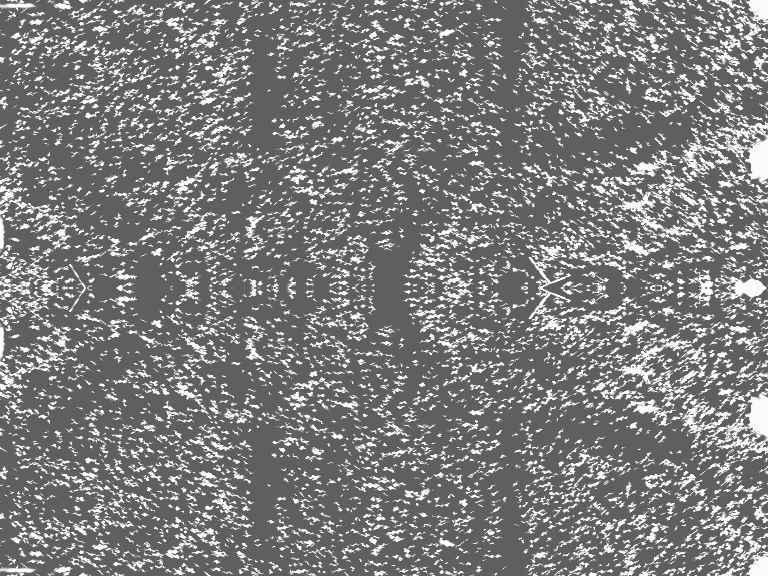
This pattern is drawn by a Shadertoy shader. Its source:

```glsl
const vec3 SLATE = vec3(0.373);
const vec3 CHALK = vec3(0.985);

vec2 hash2(vec2 p) {
    vec3 h = fract(vec3(p.xyx) * vec3(0.1031, 0.1030, 0.0973));
    h += dot(h, h.yzx + 33.33);
    return fract((h.xx + h.yz) * h.zy);
}

mat2 rotation(float a) {
    float c = cos(a), s = sin(a);
    return mat2(c, -s, s, c);
}

// Soft capsule and soft ellipse, both 1 at the core
float band(vec2 p, vec2 a, vec2 b, float width) {
    vec2 d = b - a;
    float t = clamp(dot(p - a, d) / dot(d, d), 0.0, 1.0);
    float r = length(p - a - d * t) / width;
    return exp(-r * r);
}

float spot(vec2 p, vec2 center, vec2 radius) {
    vec2 d = (p - center) / radius;
    float r2 = dot(d, d);
    return exp(-r2 * r2);
}

float ripples(vec2 p) {
    float a = sin(p.x * 31.0 + 2.0 * sin(p.y * 23.0));
    float b = sin(p.y * 43.0 - p.x * 19.0 + 2.0 * sin(p.x * 37.0));
    float c = sin(p.x * 83.0 + p.y * 61.0 + 2.0 * sin(p.y * 71.0));
    return (a + b + c) / 3.0;
}

// Grain tilts down to the right on the left side, and fans upward on the right
float grainAngle(vec2 p) {
    return mix(-0.30, 0.42, smoothstep(0.50, 1.0, p.x)) * smoothstep(-0.05, 0.14, p.y);
}

float density(vec2 p) {
    float d = 0.31 + 0.04 * ripples(p) + 0.13 * ripples(p * 3.1 + 4.0);
    float fan = atan(p.y, p.x - 0.78);
    float right = smoothstep(0.88, 1.05, p.x);
    d += right * (0.07 + 0.10 * sin(fan * 57.0 + 2.0 * sin(p.x * 13.0)));

    // Bright seams
    d += 0.36 * band(p, vec2(0.94, 0.05), vec2(1.33, 0.27), 0.011);
    d += 0.26 * band(p, vec2(1.02, 0.04), vec2(1.33, 0.17), 0.011);
    d += 0.32 * band(p, vec2(1.05, 0.18), vec2(1.33, 0.28), 0.014);
    d += 0.30 * band(p, vec2(0.47, 0.25), vec2(0.63, 0.07), 0.012);
    d += 0.24 * band(p, vec2(0.72, 0.03), vec2(0.82, 0.11), 0.012);
    d += 0.16 * band(p, vec2(0.09, 0.44), vec2(0.43, 0.22), 0.016);
    d += 0.22 * band(p, vec2(0.26, 0.48), vec2(0.42, 0.36), 0.018);
    d += 0.20 * band(p, vec2(0.65, 0.37), vec2(0.65, 0.48), 0.014);
    d += 0.30 * band(p, vec2(0.00, 0.19), vec2(0.11, 0.08), 0.016);
    d += 0.30 * band(p, vec2(0.00, 0.01), vec2(0.06, 0.03), 0.025);
    d += 0.25 * smoothstep(1.20, 1.34, p.x) * smoothstep(0.3, 0.5, p.y);

    // Empty columns, ovals and wedges
    float gap = 0.95 * spot(p, vec2(0.465, 0.33), vec2(0.032, 0.12));
    gap = max(gap, 0.95 * band(p, vec2(0.89, 0.23), vec2(0.89, 0.52), 0.019));
    gap = max(gap, spot(p, vec2(0.683, 0.0), vec2(0.030, 0.060)));
    gap = max(gap, 0.7 * band(p, vec2(0.69, 0.05), vec2(0.73, 0.16), 0.018));
    gap = max(gap, 0.95 * spot(p, vec2(0.27, 0.0), vec2(0.038, 0.045)));
    gap = max(gap, 0.75 * band(p, vec2(0.08, 0.27), vec2(0.24, 0.09), 0.026));
    gap = max(gap, 0.9 * band(p, vec2(0.94, 0.235), vec2(1.18, 0.28), 0.023));
    gap = max(gap, 0.6 * spot(p, vec2(0.41, 0.14), vec2(0.03, 0.04)));
    gap = max(gap, 0.7 * band(p, vec2(0.755, 0.22), vec2(0.755, 0.4), 0.009));
    gap = max(gap, 0.7 * band(p, vec2(0.58, 0.25), vec2(0.63, 0.5), 0.012));
    return d * (1.0 - gap);
}

// One layer of scattered, tilted flecks, mostly small with a few large
float flecks(vec2 p, vec2 cell, float share, float seed, float pixel) {
    vec2 home = floor(p / cell);
    // Fine bends give the flecks angular, torn outlines
    vec2 torn = p + 0.0011 * sin(p.yx * vec2(930.0, 610.0) + 2.0 * sin(p * 370.0));
    float cover = 0.0;
    for (int j = -1; j <= 1; j++)
    for (int i = -1; i <= 1; i++) {
        vec2 id = home + vec2(i, j);
        vec2 place = hash2(id + seed);
        vec2 kind = hash2(id + seed + 57.0);
        vec2 size = hash2(id + seed + 131.0);
        vec2 center = (id + place) * cell;
        float fill = density(center);
        if (kind.x > fill * share) continue;
        vec2 d = rotation(-grainAngle(center) + (kind.y - 0.5) * 0.9) * (torn - center);
        vec2 radius = cell * vec2(0.20 + 0.46 * size.x * size.x, 0.14 + 0.18 * size.y * size.y);
        radius *= 0.78 + 0.75 * fill;
        float edge = (length(d / radius) - 1.0) * radius.y;
        cover = max(cover, 1.0 - smoothstep(-0.5 * pixel, 0.5 * pixel, edge));
    }
    return cover;
}

// Solid patch with a ragged rim
float patchMask(vec2 p, vec2 center, vec2 radius, float pixel) {
    float rim = length((p - center) / radius) - 1.0 - 0.3 * ripples(p * 4.0);
    return 1.0 - smoothstep(-pixel, pixel, rim * min(radius.x, radius.y));
}

void mainImage(out vec4 fragColor, in vec2 fragCoord) {
    float pixel = 1.0 / iResolution.y;
    vec2 p = fragCoord / iResolution.xy * vec2(1.3333, 1.0);
    p.y = abs(p.y - 0.5);

    // Medium, fine and coarse flecks
    float chalk = flecks(p, vec2(0.0140, 0.0092), 1.0, 11.0, pixel);
    chalk = max(chalk, flecks(p + 0.003, vec2(0.0108, 0.0076), 1.0, 193.0, pixel));
    chalk = max(chalk, flecks(p + 0.007, vec2(0.0240, 0.0135), 0.4, 417.0, pixel));

    // Solid patches along the borders
    chalk = max(chalk, patchMask(p, vec2(1.322, 0.222), vec2(0.022, 0.036), pixel));
    chalk = max(chalk, patchMask(p, vec2(1.335, 0.5), vec2(0.036, 0.034), pixel));
    chalk = max(chalk, patchMask(p, vec2(1.298, 0.0), vec2(0.026, 0.014), pixel));
    chalk = max(chalk, patchMask(p, vec2(0.0, 0.095), vec2(0.006, 0.034), pixel));
    chalk = max(chalk, patchMask(p, vec2(0.03, 0.490), vec2(0.030, 0.004), pixel));

    // Crossing strokes on the mirror line
    float crossing = band(p, vec2(0.92, 0.052), vec2(0.955, 0.008), 0.0035);
    crossing = max(crossing, band(p, vec2(0.935, 0.0), vec2(0.99, 0.022), 0.0025));
    crossing = max(crossing, band(p, vec2(0.122, 0.04), vec2(0.148, 0.0), 0.0025));
    chalk = max(chalk, smoothstep(0.4, 0.9, crossing + 0.5 * ripples(p * 5.0) * crossing));

    fragColor = vec4(mix(SLATE, CHALK, chalk), 1.0);
}
```
